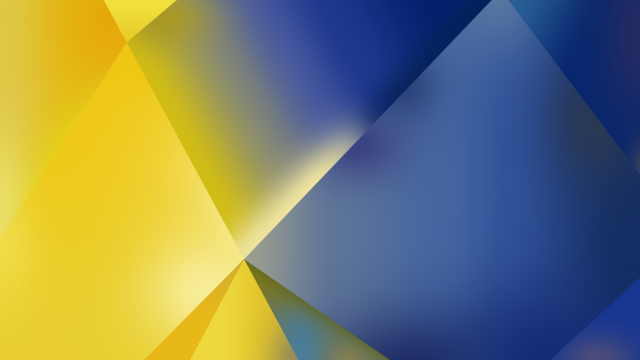
Write a Shadertoy shader that draws this background.

```glsl
// Abstract background of folded gradient facets, golden yellow against deep blue.

#define GOLD vec3(0.93, 0.78, 0.07)
#define ORANGE vec3(0.90, 0.66, 0.04)
#define CREAM vec3(0.97, 0.93, 0.60)
#define NAVY vec3(0.01, 0.13, 0.43)
#define STEEL vec3(0.27, 0.40, 0.63)
#define EDGE_SOFTNESS 0.8

// Corners where facets meet, in units of the canvas height
const vec2 PEAK = vec2(0.352, 0.882);
const vec2 HUB = vec2(0.678, 0.280);
const vec2 CREST = vec2(1.366, 1.0);

// Signed distance to the line a-b, positive on its left
float side(vec2 p, vec2 a, vec2 b) {
    vec2 d = normalize(b - a);
    return dot(p - a, vec2(-d.y, d.x));
}

// Antialiased half plane on the left of a-b
float cover(vec2 p, vec2 a, vec2 b) {
    float w = EDGE_SOFTNESS / iResolution.y;
    return smoothstep(-w, w, side(p, a, b));
}

// Blend a soft elliptical patch of colour into the base
vec3 glow(vec3 base, vec3 tint, vec2 p, vec2 centre, vec2 radius) {
    vec2 q = (p - centre) / radius;
    return mix(base, tint, exp(-dot(q, q)));
}

// Upper middle: yellow to blue, with a lit and shaded lower fold
vec3 upperFacet(vec2 p) {
    float d = side(p, HUB, PEAK) * -1.0;
    vec3 c = mix(vec3(0.82, 0.74, 0.08), vec3(0.53, 0.54, 0.45), smoothstep(0.0, 0.23, d));
    c = mix(c, vec3(0.28, 0.35, 0.62), smoothstep(0.18, 0.40, d));
    c = mix(c, vec3(0.12, 0.22, 0.56), smoothstep(0.36, 0.54, d));
    c = mix(c, NAVY, smoothstep(0.52, 0.80, d));
    c = glow(c, vec3(0.66, 0.60, 0.14), p, vec2(0.45, 0.95), vec2(0.12, 0.08));
    float fold = -side(p, CREST, HUB);
    float along = dot(p - HUB, normalize(CREST - HUB));
    float lit = 1.0 - smoothstep(0.28, 0.60, along);
    float shade = smoothstep(0.42, 0.62, along);
    c = mix(c, vec3(0.93, 0.89, 0.62), lit * exp(-pow(fold / 0.075, 2.0)));
    return mix(c, vec3(0.02, 0.13, 0.34), 0.8 * shade * exp(-pow(fold / 0.06, 2.0)));
}

// Large yellow facet, paling towards the hub
vec3 goldFacet(vec2 p) {
    vec3 c = mix(vec3(0.91, 0.81, 0.18), GOLD, smoothstep(0.05, 0.65, p.y));
    c = glow(c, vec3(0.94, 0.86, 0.28), p, vec2(0.0, 0.32), vec2(0.10, 0.18));
    float d = side(p, HUB, PEAK);
    float low = 1.0 - smoothstep(0.35, 0.85, p.y);
    c = mix(c, CREAM, 0.75 * low * exp(-d / 0.12));
    return glow(c, CREAM, p, HUB - vec2(0.10, 0.09), vec2(0.17, 0.15));
}

// Top left: pale border, orange upper corner, bright lower fold
vec3 cornerFacet(vec2 p) {
    vec3 c = mix(vec3(0.87, 0.78, 0.28), vec3(0.89, 0.74, 0.09), smoothstep(0.0, 0.22, p.x));
    c = glow(c, ORANGE, p, vec2(0.31, 0.95), vec2(0.15, 0.18));
    float d = side(p, vec2(0.0, 0.336), PEAK);
    float low = 1.0 - smoothstep(0.60, 0.85, p.y);
    c = mix(c, vec3(0.90, 0.84, 0.10), 0.8 * low * exp(-d / 0.05));
    return glow(c, vec3(0.92, 0.87, 0.40), p, vec2(0.0, 0.42), vec2(0.08, 0.20));
}

// Large blue facet, grey at the hub and dark on the right
vec3 blueFacet(vec2 p) {
    vec3 c = mix(vec3(0.61, 0.62, 0.56), vec3(0.37, 0.46, 0.60), smoothstep(0.66, 0.95, p.x));
    c = mix(c, STEEL, smoothstep(0.90, 1.25, p.x));
    c = mix(c, vec3(0.19, 0.32, 0.60), smoothstep(1.22, 1.44, p.x));
    c = mix(c, vec3(0.08, 0.18, 0.39), smoothstep(1.40, 1.74, p.x));
    c = glow(c, vec3(0.16, 0.22, 0.33), p, vec2(1.66, 0.67), vec2(0.13, 0.18));
    c = glow(c, vec3(0.34, 0.47, 0.63), p, vec2(1.38, 1.03), vec2(0.14, 0.18));
    c = glow(c, vec3(0.23, 0.26, 0.51), p, vec2(0.99, 0.60), vec2(0.13, 0.10));
    c = glow(c, vec3(0.17, 0.26, 0.48), p, vec2(1.12, 0.76), vec2(0.10, 0.10));
    c = glow(c, vec3(0.12, 0.17, 0.39), p, vec2(1.15, -0.03), vec2(0.27, 0.16));
    return glow(c, vec3(0.08, 0.17, 0.46), p, vec2(1.52, 0.0), vec2(0.24, 0.20));
}

// Three slivers fanning down from the hub
vec3 fanFacets(vec2 p) {
    vec3 amber = mix(vec3(0.91, 0.72, 0.10), vec3(0.84, 0.68, 0.17), smoothstep(0.1, 0.28, p.y));
    vec3 yellow = mix(vec3(0.93, 0.85, 0.24), vec3(0.89, 0.77, 0.16), smoothstep(0.60, 0.75, p.x));
    yellow = glow(yellow, vec3(0.58, 0.54, 0.35), p, vec2(0.83, 0.0), vec2(0.08, 0.13));
    vec3 olive = mix(vec3(0.38, 0.46, 0.43), vec3(0.52, 0.48, 0.10), smoothstep(0.08, 0.25, p.y));
    olive = glow(olive, vec3(0.29, 0.49, 0.60), p, vec2(0.84, 0.03), vec2(0.06, 0.12));
    olive = glow(olive, vec3(0.52, 0.50, 0.34), p, vec2(0.97, 0.0), vec2(0.06, 0.05));
    float rim = side(p, vec2(1.083, 0.0), HUB);
    olive = mix(olive, vec3(0.37, 0.40, 0.12), 0.8 * exp(-rim / 0.025));
    vec3 c = mix(amber, yellow, cover(p, HUB, vec2(0.528, 0.0)));
    return mix(c, olive, cover(p, HUB, vec2(0.829, 0.0)));
}

void mainImage(out vec4 fragColor, in vec2 fragCoord) {
    // Fixed 16:9 layout on any canvas
    vec2 p = fragCoord / iResolution.xy * vec2(16.0 / 9.0, 1.0);

    // Upper and left facets
    vec3 c = upperFacet(p);
    vec3 wedge = mix(vec3(0.90, 0.80, 0.16), vec3(0.95, 0.88, 0.24), smoothstep(0.88, 1.0, p.y));
    c = mix(c, wedge, cover(p, PEAK, vec2(0.491, 1.0)));
    vec3 left = mix(goldFacet(p), cornerFacet(p), cover(p, vec2(0.0, 0.336), PEAK));
    c = mix(c, left, cover(p, HUB, PEAK));

    // Blue facet and the fan below the hub
    c = mix(c, blueFacet(p), cover(p, CREST, HUB));
    float fan = cover(p, HUB, vec2(0.40, 0.0)) * cover(p, vec2(1.083, 0.0), HUB);
    c = mix(c, fanFacets(p), fan);

    // Right corners
    vec3 top = mix(vec3(0.16, 0.37, 0.59), vec3(0.03, 0.15, 0.43), smoothstep(1.42, 1.70, p.x + 0.5 * (1.0 - p.y)));
    top = glow(top, vec3(0.15, 0.17, 0.38), p, vec2(1.80, 0.90), vec2(0.12, 0.22));
    top = glow(top, vec3(0.22, 0.25, 0.36), p, vec2(1.79, 0.54), vec2(0.04, 0.07));
    c = mix(c, top, cover(p, vec2(1.412, 1.0), vec2(1.778, 0.514)));
    vec3 low = glow(vec3(0.09, 0.21, 0.56), vec3(0.30, 0.30, 0.48), p, vec2(1.66, 0.0), vec2(0.10, 0.07));
    c = mix(c, low, cover(p, vec2(1.778, 0.229), vec2(1.528, 0.0)));

    fragColor = vec4(c, 1.0);
}
```
